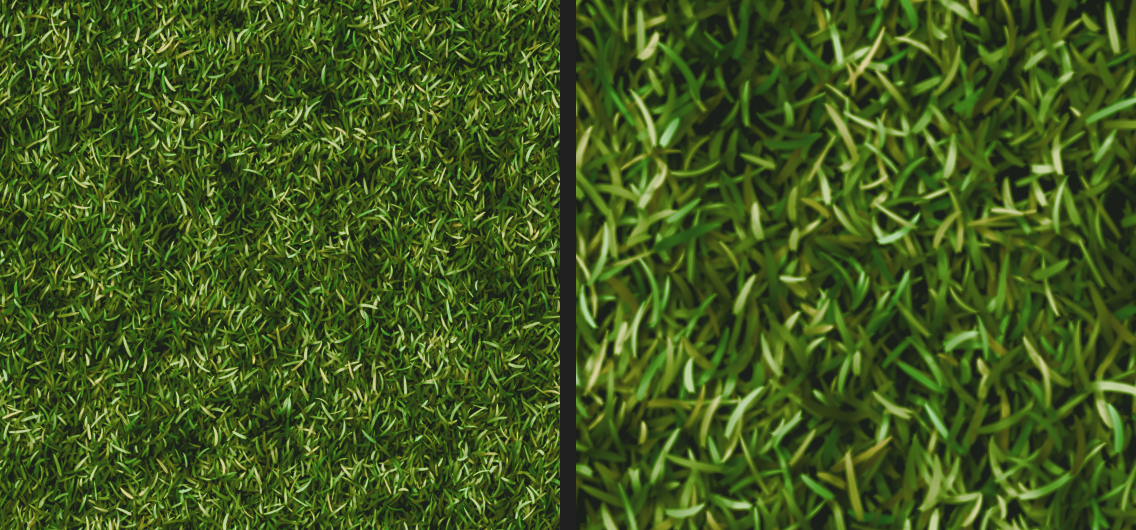
Left, the full canvas; right, a detail of the centre.
Write a Shadertoy shader that draws this texture.

```glsl
// Sunlit lawn seen from above: many layers of short, slightly bent blades.
// Each layer is a jittered grid with one blade per cell, stacked from dark
// to light; soft shadows, clumps and a tone ramp turn the stack into greens.

const int   LAYERS      = 18;
const float CELL        = 0.032;              // grid spacing, canvas heights
const vec2  HALF_LENGTH = vec2(0.007, 0.023); // shortest, longest
const vec2  HALF_WIDTH  = vec2(0.0015, 0.0032);
const float SPREAD      = 1.70;               // radians around the lean
const float LEAN        = 0.18;               // to the right of upright
const float BEND        = 0.26;
const float EDGE        = 0.0017;             // half of the edge softness
const float SHADOW      = 0.25;
const float SHADOW_SIZE = 0.006;
const vec2  SHADOW_SHIFT = vec2(0.0018, -0.0028);
const float TONE_SPREAD = 0.82;
const float PATCHINESS  = 0.38;
const float PATCH_SCALE = 12.0;
const float GLINT_SHARE = 0.07;

const vec3 SOIL  = vec3(0.10, 0.12, 0.10);
const vec3 DEEP  = vec3(0.15, 0.21, 0.08);
const vec3 MOSS  = vec3(0.22, 0.32, 0.09);
const vec3 LEAF  = vec3(0.28, 0.43, 0.08);
const vec3 LIME  = vec3(0.41, 0.59, 0.14);
const vec3 STRAW = vec3(0.56, 0.67, 0.36);
const vec3 GLINT = vec3(0.76, 0.82, 0.63);

vec4 hash4(vec3 p) {
    vec4 q = fract(p.xyzx * vec4(0.1031, 0.1030, 0.0973, 0.1099));
    q += dot(q, q.wzxy + 33.33);
    return fract((q.xxyz + q.yzzw) * q.zywx);
}

// Clumps of light and shade from layered, warped sines, about -1 to 1
float patches(vec2 p) {
    float sum = 0.0, gain = 0.5;
    for (int i = 0; i < 4; i++) {
        p = mat2(0.8, 0.6, -0.6, 0.8) * p * 1.7 + 1.3;
        p += 0.6 * sin(p.yx * 0.8);
        sum += gain * sin(p.x) * sin(p.y);
        gain *= 0.95;
    }
    return sum;
}

float ramp(float a, float b, float x) {
    return clamp((x - a) / (b - a), 0.0, 1.0);
}

vec3 grassColour(float tone, float warmth) {
    vec3 c = mix(SOIL, DEEP, ramp(0.06, 0.24, tone));
    c = mix(c, MOSS,  ramp(0.24, 0.49, tone));
    c = mix(c, LEAF,  ramp(0.49, 0.73, tone));
    c = mix(c, LIME,  ramp(0.73, 0.92, tone));
    c = mix(c, STRAW, ramp(0.94, 1.08, tone));
    c = mix(c, GLINT, ramp(1.10, 1.32, tone));
    float tint = warmth * ramp(0.1, 0.4, tone) * (1.0 - 0.6 * ramp(0.95, 1.15, tone));
    return c * (1.0 + tint * vec3(0.36, -0.04, -0.08));
}

// Signed distance to a bent blade, narrowed at both ends; s runs root to tip
float blade(vec2 q, float halfLength, float halfWidth, float bend, out float s) {
    s = clamp(q.y / halfLength * 0.5 + 0.5, 0.0, 1.0);
    q.x -= bend * (q.y * q.y / halfLength - 0.3 * halfLength);
    float e = 2.0 * s - 1.0;
    float w = halfWidth * (1.0 - 0.15 * e - 0.55 * e * e * e * e);
    return max(abs(q.x) - w, abs(q.y) - halfLength);
}

void mainImage(out vec4 fragColor, in vec2 fragCoord) {
    vec2 p = fragCoord / iResolution.y;
    float soft = max(EDGE, 0.6 / iResolution.y);
    float clump = patches(p * PATCH_SCALE);
    float tone = 0.08, warmth = 0.0;

    for (int layer = 0; layer < LAYERS; layer++) {
        float level = float(layer) / float(LAYERS - 1);
        vec2 shift = hash4(vec3(float(layer), 7.0, 3.0)).xy;
        vec2 home = floor(p / CELL + shift);

        for (int k = 0; k < 9; k++) {
            vec2 cell = home + vec2(k % 3 - 1, k / 3 - 1);
            vec4 place = hash4(vec3(cell + 50.0, float(layer) + 1.0));
            vec4 look  = hash4(vec3(cell + 90.0, float(layer) + 41.0));
            vec4 form  = hash4(vec3(cell + 130.0, float(layer) + 83.0));

            vec2 centre = (cell + place.xy - shift) * CELL;
            float angle = LEAN + SPREAD * (place.z + place.w - 1.0);
            float co = cos(angle), si = sin(angle);
            mat2 turn = mat2(co, si, -si, co);
            float len  = mix(HALF_LENGTH.x, HALF_LENGTH.y, form.x);
            float wid  = mix(HALF_WIDTH.x, HALF_WIDTH.y, form.y);
            float bend = BEND * (form.z * 2.0 - 1.0);

            // Shadow on whatever lies below
            float s;
            float d = blade(turn * (p - centre - SHADOW_SHIFT), len, wid, bend, s);
            tone *= 1.0 - SHADOW * (1.0 - smoothstep(0.0, SHADOW_SIZE, d));

            // The blade itself, brighter toward the tip
            d = blade(turn * (p - centre), len, wid, bend, s);
            float cover = 1.0 - smoothstep(-soft, soft, d);
            if (cover > 0.0) {
                float t = mix(0.44, 0.90, level) + TONE_SPREAD * (look.x - 0.5);
                t += 0.28 * (s - 0.5) + PATCHINESS * clump;
                t += 0.40 * step(1.0 - GLINT_SHARE, look.z) * level;
                tone = mix(tone, clamp(t, 0.05, 1.32), cover);
                warmth = mix(warmth, look.y + look.w - 0.95 + 0.2 * clump, cover);
            }
        }
    }
    fragColor = vec4(grassColour(tone, warmth), 1.0);
}
```
